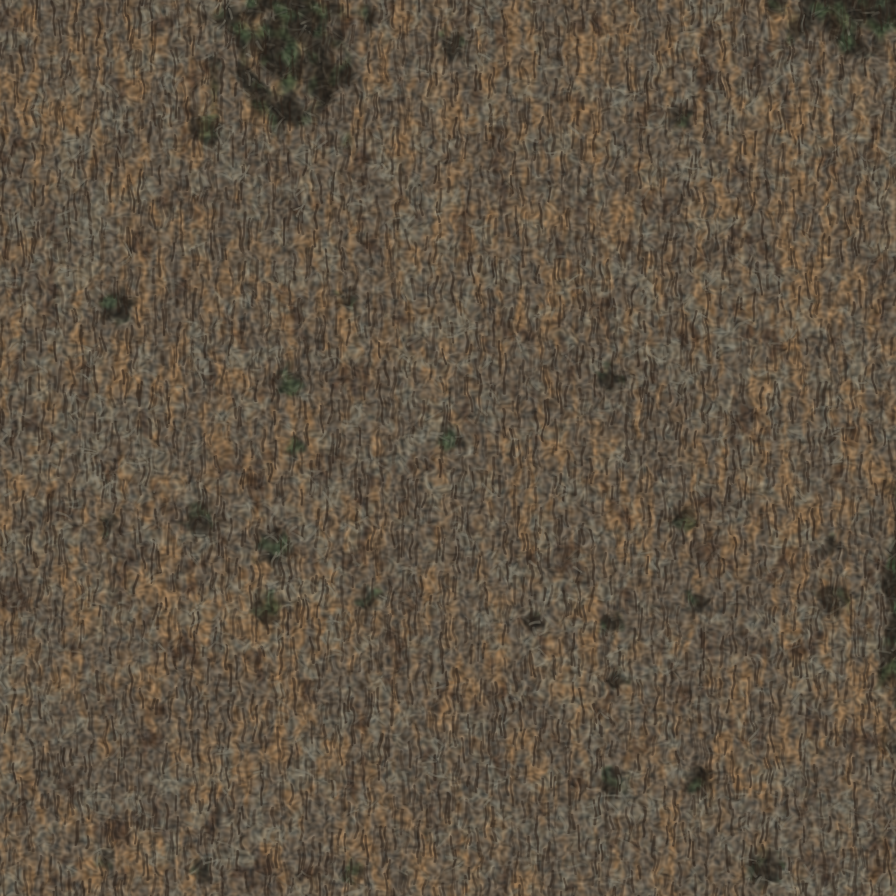
Reproduce this texture procedurally as a WebGL 1 fragment shader.

```glsl
precision highp float;
// Leafless forest seen from above: leaf litter, grey crowns and a faint trail.
// Layered gradient noise makes ground and crowns; jittered grids of short
// strokes make trunk shadows and pale twigs, with a few dark evergreens.
uniform vec2 u_resolution;

vec2 hash2(vec2 p) {
  vec3 q = fract(p.xyx * vec3(0.1031, 0.1030, 0.0973));
  q += dot(q, q.yzx + 33.33);
  return fract((q.xx + q.yz) * q.zy);
}

float cornerSlope(vec2 cell, vec2 offset) {
  float angle = 6.2832 * hash2(cell).x;
  return dot(vec2(cos(angle), sin(angle)), offset);
}

// Gradient noise, roughly -0.7 to 0.7
float noise(vec2 p) {
  vec2 i = floor(p), f = fract(p);
  vec2 w = f * f * f * (f * (f * 6.0 - 15.0) + 10.0);
  vec2 e = vec2(1.0, 0.0);
  return mix(mix(cornerSlope(i, f), cornerSlope(i + e, f - e), w.x),
             mix(cornerSlope(i + e.yx, f - e.yx), cornerSlope(i + 1.0, f - 1.0), w.x), w.y);
}

float segmentDistance(vec2 p, vec2 a, vec2 b) {
  vec2 ab = b - a;
  return length(p - a - ab * clamp(dot(p - a, ab) / dot(ab, ab), 0.0, 1.0));
}

// One thin stroke per grid cell, with random place, length, lean and strength
float strokes(vec2 p, vec2 cell, float lean, float density, float seed) {
  vec2 q = p / cell + seed * 17.3;
  q.y += hash2(vec2(floor(q.x), seed)).x;
  vec2 id = floor(q);
  vec2 r = hash2(id + seed * 31.0), s = hash2(id + 71.0 + seed);
  vec2 local = (fract(q) - 0.5) * cell;
  vec2 along = vec2((s.y - 0.5) * lean, 1.0) * cell.y * mix(0.14, 0.4, r.y);
  vec2 middle = vec2((s.x - 0.5) * 0.5 * cell.x, 0.0);
  float d = segmentDistance(local, middle - along, middle + along);
  float line = 1.0 - smoothstep(0.0004, 0.0022, d);
  return line * step(r.x, density) * mix(0.45, 1.0, fract(r.x * 7.0 + s.x));
}

// Scattered small trees with ragged outlines
float evergreens(vec2 p) {
  vec2 q = p / 0.09;
  vec2 id = floor(q), r = hash2(id + 5.0), s = hash2(id + 43.0);
  vec2 local = (fract(q) - 0.5 - (s - 0.5) * 0.4) * 0.09;
  float radius = mix(0.009, 0.02, r.y) + 0.012 * noise(p * 90.0);
  return step(r.x, 0.15) * (1.0 - smoothstep(-0.008, 0.005, length(local) - radius));
}

// Soft oval used for the denser evergreen stands
float oval(vec2 p, vec2 center, vec2 size) {
  return 1.0 - length((p - center) / size);
}

void main() {
  vec2 p = gl_FragCoord.xy / u_resolution.y;
  vec2 warped = p + 0.004 * vec2(noise(p * 60.0), noise(p * 60.0 + 40.0));

  // Leaf litter in patches drawn out from top to bottom
  float patches = noise(warped * vec2(85.0, 27.0)) + 0.8 * noise(warped * vec2(30.0, 11.0) + 9.0)
                + 0.4 * noise(p * 5.0 + 3.0);
  float litter = smoothstep(-0.25, 0.55, patches);
  vec3 color = mix(vec3(0.365, 0.325, 0.275), vec3(0.48, 0.385, 0.28), litter);

  // Broken trail that winds down the middle
  float trailX = 0.493 + 0.012 * (1.0 - smoothstep(0.32, 0.5, p.y)) + 0.012 * noise(vec2(p.y * 8.0, 2.0));
  float trail = 1.0 - smoothstep(0.002, 0.011, abs(warped.x - trailX));
  trail *= smoothstep(0.12, 0.2, p.y) * smoothstep(-0.4, 0.2, noise(p * vec2(20.0, 14.0) + 6.0));
  color = mix(color, vec3(0.51, 0.42, 0.315), trail * 0.7);

  // Grey crowns and reddish brown shade
  float crown = smoothstep(-0.1, 0.5, noise(warped * 34.0 + 20.0) + 0.6 * noise(p * 85.0) + 0.4 * noise(p * 7.0 + 50.0));
  color = mix(color, vec3(0.42, 0.405, 0.35), crown * 0.65);
  float shade = smoothstep(0.15, 0.7, noise(warped * vec2(26.0, 20.0) + 70.0) + 0.6 * noise(p * vec2(95.0, 60.0)));
  color = mix(color, vec3(0.23, 0.175, 0.14), shade * 0.65);

  // Fine grain of twigs and leaves
  float grain = 0.45 * noise(warped * 190.0) + 0.35 * noise(warped * vec2(150.0, 70.0) + 30.0);
  color *= 1.0 + grain;
  color += vec3(0.03, 0.0, -0.025) * noise(p * 120.0 + 80.0);

  // Dark evergreens
  float stand = max(oval(p, vec2(0.32, 0.96), vec2(0.09, 0.13)), oval(p, vec2(0.95, 1.0), vec2(0.12, 0.07)));
  stand = max(stand, oval(p, vec2(1.01, 0.32), vec2(0.04, 0.2)));
  stand = smoothstep(0.05, 0.5, stand + 0.9 * noise(warped * vec2(40.0, 28.0)) - 0.1);
  float dark = max(evergreens(warped) * 0.65, stand * 0.75);
  vec3 needles = mix(vec3(0.12, 0.11, 0.09), vec3(0.19, 0.25, 0.17), smoothstep(-0.1, 0.4, noise(p * 45.0 + 11.0)));
  color = mix(color, needles * (1.0 + grain), dark);

  // Upright trunk shadows, then pale twigs in all directions
  float trunks = 0.0, twigs = 0.0;
  for (int i = 0; i < 4; i++) {
    float n = float(i);
    trunks = max(trunks, strokes(warped, vec2(0.014, 0.034 + 0.007 * n), 0.25, 0.55, n + 1.0));
    float c = cos(n * 0.8 + 0.4), s = sin(n * 0.8 + 0.4);
    twigs = max(twigs, strokes(mat2(c, s, -s, c) * warped, vec2(0.015, 0.024), 0.8, 0.4, n + 9.0));
  }
  color = mix(color, vec3(0.17, 0.13, 0.10), trunks * 0.6);
  color = mix(color, vec3(0.53, 0.51, 0.45), twigs * mix(0.15, 0.5, crown));

  gl_FragColor = vec4(color, 1.0);
}
```
